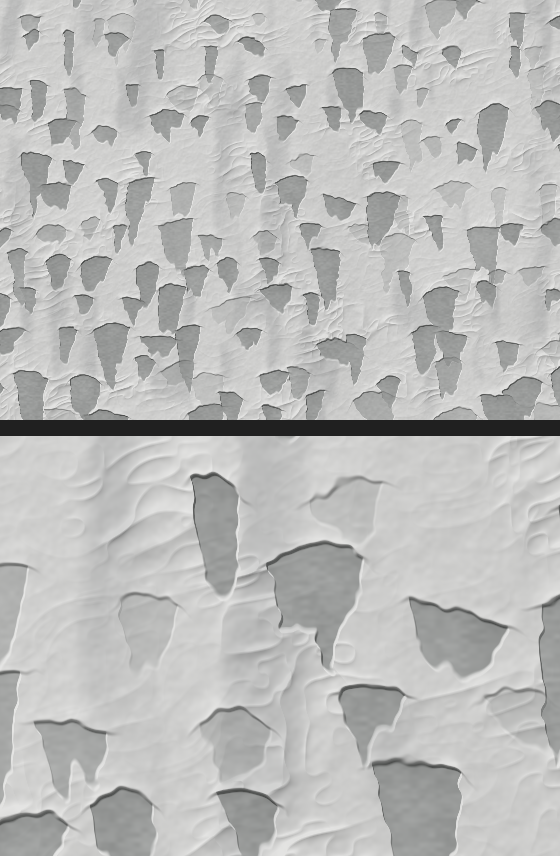
Top, the full canvas; bottom, a detail of the centre.
This texture is drawn by a WebGL 2 fragment shader. Its source:

```glsl
#version 300 es
precision highp float;
// Thick white plaster dragged over a grey ground, leaving torn, tapering gaps.
// A jittered grid scatters the gaps; each has an arched lip and a ragged lower
// edge. Lips, gaps and crinkles form a height field lit from the upper left.

#define CELL vec2(0.104, 0.086)
#define DENSITY 0.88
#define GAP_WIDTH 0.031
#define GAP_HEIGHT 0.086
#define LIP_HEIGHT 0.0085
#define CRINKLE 0.0075
#define RELIEF 0.125
#define PLASTER vec3(0.805, 0.805, 0.80)
#define GROUND vec3(0.605, 0.612, 0.607)

uniform vec2 u_resolution;
out vec4 fragColor;

float hash(vec2 p) {
    return fract(sin(dot(p, vec2(127.1, 311.7))) * 43758.5453);
}

float noise(vec2 p) {
    vec2 i = floor(p), f = fract(p);
    f = f * f * (3.0 - 2.0 * f);
    return mix(mix(hash(i), hash(i + vec2(1, 0)), f.x),
               mix(hash(i + vec2(0, 1)), hash(i + vec2(1, 1)), f.x), f.y);
}

vec2 noise2(vec2 p) {
    return vec2(noise(p), noise(p + 47.3)) - 0.5;
}

float ridge(vec2 p) {
    float r = 1.0 - abs(2.0 * noise(p) - 1.0);
    return r * r * r;
}

// One gap: x = opening, y = raised lip, z = soft shadow under the lip
vec3 gap(vec2 p, vec2 id) {
    float seed = hash(id + 3.7), form = hash(id + 9.2);
    vec2 jitter = vec2(hash(id + 1.3), hash(id + 5.9)) - 0.5;
    vec2 top = (id + 0.5 + 0.7 * jitter) * CELL;
    top.x += 0.5 * CELL.x * mod(id.y, 2.0);
    float grow = mix(1.25, 0.85, clamp(top.y, 0.0, 1.0));
    float w = GAP_WIDTH * grow * mix(0.5, 1.4, seed);
    float h = GAP_HEIGHT * grow * mix(0.55, 1.55, form * form) * mix(0.8, 1.15, seed);

    float u = (p.x - top.x) / w;
    float arch = w * (mix(0.12, 0.5, hash(id + 2.1)) * u * u
                      + 0.5 * (hash(id + 6.4) - 0.5) * u);
    float depth = top.y - arch - p.y;
    float v = u + 0.8 * (hash(id + 8.8) - 0.5) * depth / h;
    float drips = 0.65 + 0.7 * noise(vec2(p.x * 75.0, seed * 91.0));
    float bottom = h * (1.0 - pow(abs(v), 2.4)) * drips;

    float opacity = mix(0.3, 1.0, smoothstep(0.05, 0.4, hash(id + 4.5)));
    float open = smoothstep(0.0, 0.003, depth)
               * smoothstep(-0.002, 0.005, bottom - depth) * opacity;
    float lip = smoothstep(-0.003, 0.001, -depth) * exp(-max(-depth, 0.0) / 0.011)
              * (1.0 - smoothstep(0.75, 1.5, abs(u))) * mix(0.5, 1.0, opacity);
    return vec3(open, lip, open * exp(-max(depth, 0.0) / 0.012));
}

// x = surface height, y = opening, z = soft shadow
vec3 surface(vec2 p) {
    vec2 torn = p + 0.011 * noise2(p * 32.0) + 0.005 * noise2(p * 105.0);
    vec3 g = vec3(0.0);
    vec2 row = floor(torn / CELL);
    for (int j = -1; j <= 2; j++) {
        float y = row.y + float(j);
        float x = floor(torn.x / CELL.x - 0.5 * mod(y, 2.0));
        for (int i = -1; i <= 1; i++) {
            vec2 id = vec2(x + float(i), y);
            if (hash(id + 7.1) < DENSITY) g = max(g, gap(torn, id));
        }
    }

    // Crinkled knife strokes gathered in clumps, with a finer tooth
    vec2 q = p + 0.03 * noise2(p * 17.0);
    q.y -= 0.3 * q.x;
    float clump = smoothstep(0.38, 0.75, noise(p * vec2(9.0, 13.0) + 20.0));
    float folds = ridge(q * vec2(20.0, 40.0)) + 0.45 * ridge(q * vec2(55.0, 75.0) + 11.0);
    float tooth = 0.0016 * noise(p * 85.0) + 0.0006 * noise(p * 190.0);
    float skin = CRINKLE * folds * mix(0.12, 0.85, clump) + tooth;
    float lip = LIP_HEIGHT * g.y * mix(0.45, 1.2, noise(p * 45.0 + 8.0));
    float height = (skin + 0.002) * (1.0 - 0.88 * g.x) + lip * (1.0 - 0.6 * g.x);
    return vec3(height, g.x, g.z);
}

void main() {
    vec2 p = gl_FragCoord.xy / u_resolution.y;
    vec2 light = normalize(vec2(-0.45, 0.9));
    float reach = 0.0024;
    vec3 s = surface(p);
    float slope = (s.x - surface(p + light * reach).x) / reach;
    float shade = clamp(RELIEF * slope, -0.24, 0.085);

    // Thin vertical smears let some grey through the plaster
    float smear = noise(p * vec2(26.0, 6.0) + 0.6 * noise(p * 14.0));
    float cloud = noise(p * vec2(5.0, 4.0) + 31.0);
    vec3 plaster = PLASTER + 0.025 * (cloud - 0.5);
    plaster -= vec3(0.075, 0.073, 0.07) * smoothstep(0.55, 0.95, smear);

    // Woven grain on the bare ground
    float weave = noise(p * vec2(150.0, 260.0)) - 0.5;
    vec3 ground = GROUND + 0.05 * weave + 0.05 * (noise(p * vec2(30.0, 12.0)) - 0.5);
    ground -= 0.055 * s.z;

    vec3 color = mix(plaster, ground, s.y) + shade;
    color += 0.016 * (noise(p * 240.0) - 0.5);
    fragColor = vec4(clamp(color, 0.0, 1.0), 1.0);
}
```
